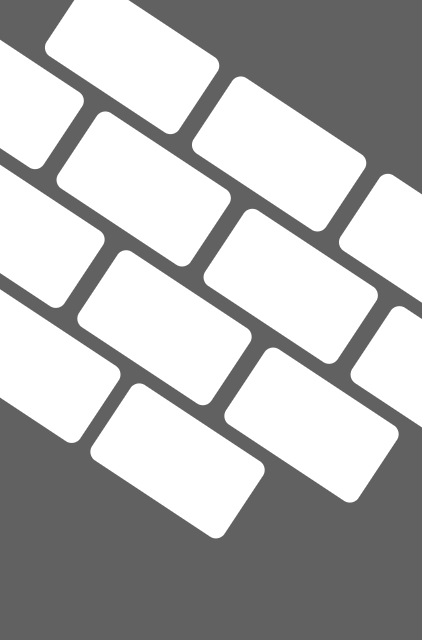
Reproduce this pattern procedurally as a WebGL 1 fragment shader.

```glsl
precision highp float;
// Slanted rows of rounded white bricks on a plain grey ground.

uniform vec2 u_resolution;

// Lengths are fractions of the canvas height.
const vec3 GROUND = vec3(0.38);
const vec3 BRICK = vec3(1.0);
const float SLANT = 0.5848;
const vec2 HALF_SIZE = vec2(0.1241, 0.0706);
const float CORNER = 0.0163;
const float PITCH = 0.2755;
const float LAST_ROW_PITCH = 0.2702;

// Signed distance to a rounded box centred at the origin.
float roundedBox(vec2 p, vec2 halfSize, float radius) {
    vec2 q = abs(p) - halfSize + radius;
    return length(max(q, 0.0)) + min(max(q.x, q.y), 0.0) - radius;
}

// Centre of the first brick in a row (xy) and index of its last brick (z).
vec3 rowLayout(int row) {
    if (row == 0) return vec3(0.2064, 0.0885, 2.0);
    if (row == 1) return vec3(-0.0052, 0.1432, 3.0);
    if (row == 2) return vec3(0.0273, 0.3600, 2.0);
    return vec3(0.0521, 0.5710, 1.0);
}

// Distance to the nearest brick of one finite row.
float brickRow(vec2 p, vec3 layout, float pitch) {
    vec2 along = vec2(cos(SLANT), sin(SLANT));
    vec2 across = vec2(-along.y, along.x);
    vec2 offset = p - layout.xy;
    vec2 local = vec2(dot(offset, along), dot(offset, across));
    float index = clamp(floor(local.x / pitch + 0.5), 0.0, layout.z);
    local.x -= index * pitch;
    return roundedBox(local, HALF_SIZE, CORNER);
}

void main() {
    // Measure downward from the top left corner.
    vec2 p = gl_FragCoord.xy / u_resolution.y;
    p.y = 1.0 - p.y;

    float dist = 1.0;
    for (int row = 0; row < 4; row++) {
        float pitch = row == 3 ? LAST_ROW_PITCH : PITCH;
        dist = min(dist, brickRow(p, rowLayout(row), pitch));
    }

    // Blend across one pixel at each edge.
    float cover = clamp(0.5 - dist * u_resolution.y, 0.0, 1.0);
    gl_FragColor = vec4(mix(GROUND, BRICK, cover), 1.0);
}
```
